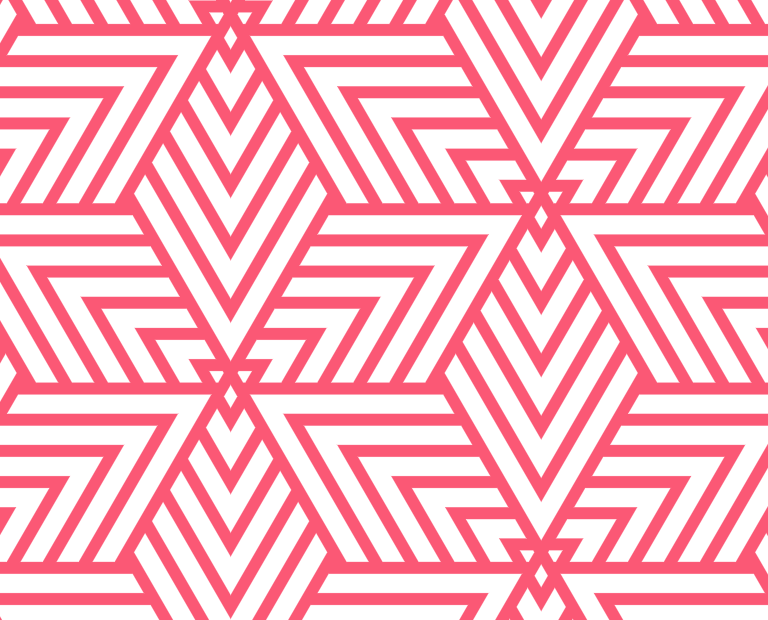
Reproduce this pattern procedurally as a Shadertoy shader.

```glsl
const float ROOT3 = 1.7320508;
const float HALF_LINE = 0.0167;

// Distances inside the two edges at the tip (x) and the two far edges (y);
// the rhombus has its tip at the origin and its long axis along +y.
vec2 rhombusEdges(vec2 p) {
    float slant = 0.5 * ROOT3 * abs(p.x);
    return vec2(0.5 * p.y - slant, 0.5 - 0.5 * p.y - slant);
}

// Positive inside the pale chevrons that nest toward the tip
float chevrons(vec2 edges) {
    const float period = 0.0869;
    float stripe = abs(fract(edges.x / period + 0.5) - 0.5) * period;
    return min(stripe, min(edges.x, edges.y)) - HALF_LINE;
}

void mainImage(out vec4 fragColor, in vec2 fragCoord) {
    // One unit is the vertical distance between stars
    float unit = 0.5784 * iResolution.y;
    vec2 p = (fragCoord - vec2(0.372, 0.3733) * iResolution.y) / unit;

    float upright = -1.0, sides = -1.0, column = -1.0;

    // Two interleaved sets of stars
    for (int i = 0; i < 2; i++) {
        vec2 star = p - float(i) * vec2(0.5 * ROOT3, 0.5);
        float x = abs(star.x - ROOT3 * round(star.x / ROOT3));

        // Upright rhombus, raised by half a stripe
        vec2 edges = rhombusEdges(vec2(x, fract(star.y - 0.0434)));
        upright = max(upright, chevrons(edges));
        column = max(column, min(edges.x, edges.y));

        // Mirrored pair sloping down, pushed apart by the raised column
        vec2 q = vec2(x - 0.02506, -fract(-star.y));
        vec2 axis = vec2(0.5 * ROOT3, -0.5);
        vec2 local = vec2(dot(q, vec2(-axis.y, axis.x)), dot(q, axis));
        sides = max(sides, chevrons(rhombusEdges(local)));
    }

    // Upright columns and their outlines cover the sloping pairs
    float pale = max(upright, min(sides, -column - HALF_LINE));
    float coverage = smoothstep(-0.75, 0.75, pale * unit);
    fragColor = vec4(mix(vec3(0.985, 0.345, 0.46), vec3(1.0), coverage), 1.0);
}
```
